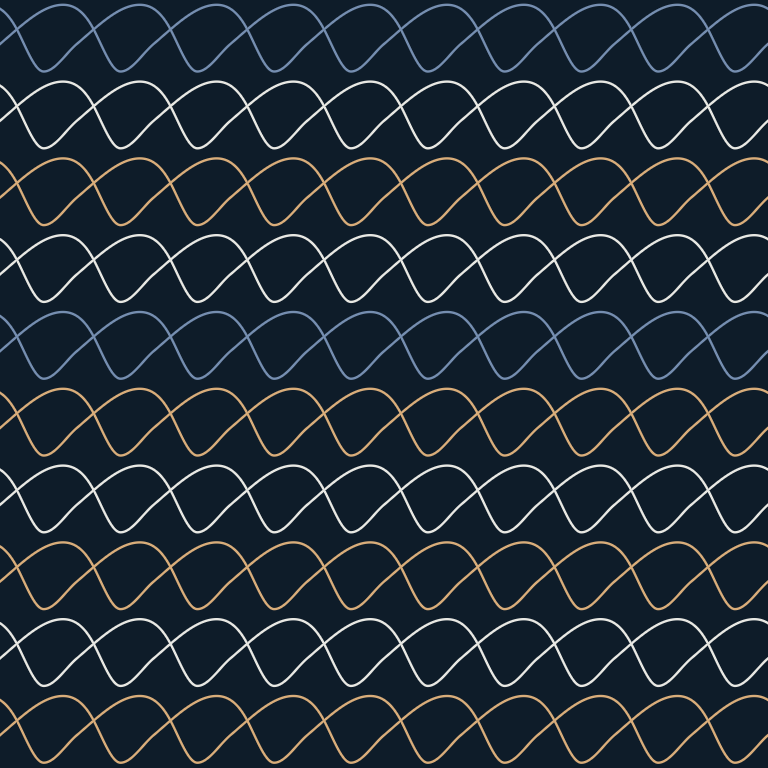
Write a WebGL 2 fragment shader that draws this pattern.

```glsl
#version 300 es
precision highp float;
// Rows of thin interlaced waves on dark navy, in blue, white and tan.
// Each row holds one skewed wave, built from cubic segments two cells long,
// and a copy shifted by one cell; whole cell counts make the canvas tile.

#define CELLS 10.0
#define LINE_WIDTH 0.031
#define NAVY vec3(0.053, 0.108, 0.160)
#define BLUE vec3(0.460, 0.555, 0.690)
#define WHITE vec3(0.910, 0.910, 0.890)
#define TAN vec3(0.850, 0.680, 0.480)

uniform vec2 u_resolution;
out vec4 fragColor;

const float PERIOD = 2.0;

// Wave knots in cell units: position, height, slope
const vec3 KNOTS[5] = vec3[5](
    vec3(0.57, 0.069, 0.0),    // trough
    vec3(1.00, 0.427, 0.85),   // slow rise
    vec3(1.82, 0.9375, 0.0),   // crest
    vec3(2.22, 0.616, -1.9),   // steep fall
    vec3(2.57, 0.069, 0.0));   // next trough

// Thread colour of each row, from the bottom: 0 blue, 1 white, 2 tan
const int ROW_THREADS[10] = int[10](2, 1, 2, 1, 2, 0, 1, 2, 1, 0);

// Cubic Hermite segment: returns height and slope at x
vec2 hermite(vec3 a, vec3 b, float x) {
    float span = b.x - a.x;
    float t = (x - a.x) / span;
    float rise = b.y - a.y;
    float c1 = a.z * span;
    float c3 = c1 + b.z * span - 2.0 * rise;
    float c2 = rise - c1 - c3;
    float height = a.y + t * (c1 + t * (c2 + t * c3));
    float slope = (c1 + t * (2.0 * c2 + 3.0 * t * c3)) / span;
    return vec2(height, slope);
}

// Periodic wave: height and slope
vec2 wave(float x) {
    x = KNOTS[0].x + mod(x - KNOTS[0].x, PERIOD);
    int segment = 0;
    for (int i = 1; i < 4; i++) {
        if (x >= KNOTS[i].x) segment = i;
    }
    return hermite(KNOTS[segment], KNOTS[segment + 1], x);
}

// Approximate distance to the wave, corrected for its slope
float waveDistance(vec2 p) {
    vec2 w = wave(p.x);
    return abs(p.y - w.x) / sqrt(1.0 + w.y * w.y);
}

vec3 threadColor(int row) {
    int thread = ROW_THREADS[row];
    return thread == 0 ? BLUE : (thread == 1 ? WHITE : TAN);
}

void main() {
    vec2 cell = gl_FragCoord.xy / u_resolution * CELLS;
    float pixel = CELLS / min(u_resolution.x, u_resolution.y);
    int row = int(mod(floor(cell.y), 10.0));
    vec2 p = vec2(cell.x, fract(cell.y));

    // Nearest of the two interlaced waves
    float dist = min(waveDistance(p), waveDistance(p + vec2(1.0, 0.0)));

    // Smooth line coverage, about one pixel wide at each edge
    float ink = clamp(0.5 + (0.5 * LINE_WIDTH - dist) / pixel, 0.0, 1.0);
    fragColor = vec4(mix(NAVY, threadColor(row), ink), 1.0);
}
```
